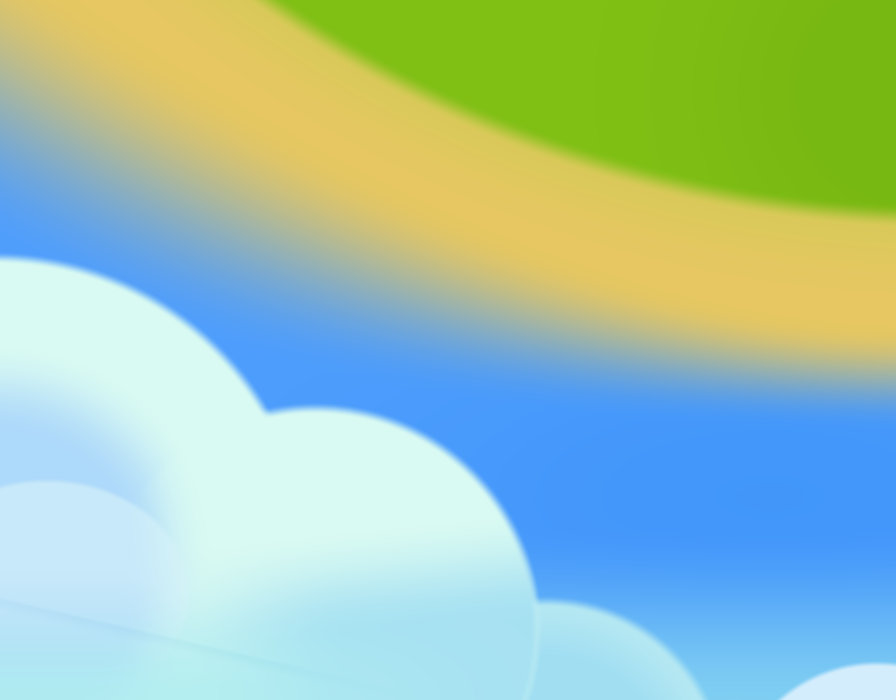
A Shadertoy shader for this background:

```glsl
// Soft clouds under a blue sky, below a curved golden band and a green disc.

const vec3 GREEN      = vec3(0.50, 0.75, 0.08);
const vec3 DEEP_GREEN = vec3(0.47, 0.72, 0.07);
const vec3 GOLD       = vec3(0.90, 0.78, 0.38);
const vec3 LIME_GOLD  = vec3(0.85, 0.79, 0.35);
const vec3 SKY        = vec3(0.31, 0.62, 0.99);
const vec3 DEEP_SKY   = vec3(0.26, 0.59, 0.98);
const vec3 LOW_SKY    = vec3(0.50, 0.81, 0.95);
const vec3 MINT       = vec3(0.85, 0.98, 0.95);
const vec3 CLOUD_BLUE = vec3(0.68, 0.85, 0.98);
const vec3 AQUA       = vec3(0.63, 0.87, 0.95);
const vec3 HAZE       = vec3(0.69, 0.93, 0.94);
const vec3 PALE       = vec3(0.83, 0.93, 0.99);

float circleDistance(vec2 p, vec2 center, float radius) {
    return length(p - center) - radius;
}

// Coverage of a shape, with an edge blurred over +-softness.
float cover(float dist, float softness) {
    return 1.0 - smoothstep(-softness, softness, dist);
}

// Blends a cloud over the base: rim colour outside, shade colour within.
vec3 addCloud(vec3 base, float dist, vec2 depthRange, vec3 rim, vec3 shade,
              float opacity) {
    vec3 body = mix(rim, shade, smoothstep(depthRange.x, depthRange.y, -dist));
    return mix(base, body, opacity * cover(dist, 0.009));
}

vec3 skyColor(vec2 p) {
    float deep = exp(-dot((p - vec2(1.1, 0.29)) * vec2(1.6, 4.0),
                          (p - vec2(1.1, 0.29)) * vec2(1.6, 4.0)));
    vec3 color = mix(SKY, DEEP_SKY, deep);
    return mix(color, LOW_SKY, smoothstep(0.25, -0.02, p.y));
}

// Golden band, wider and hazier on the left, and the green disc above it.
vec3 addArcs(vec3 base, vec2 p) {
    float outer = circleDistance(p, vec2(1.36, 2.957), 2.5);
    float inner = circleDistance(p, vec2(1.355, 2.373), 1.683);
    float blur = mix(0.18, 0.075, smoothstep(0.0, 1.28, p.x));
    vec3 gold = mix(LIME_GOLD, GOLD, smoothstep(0.0, 0.11, inner));
    vec3 green = mix(GREEN, DEEP_GREEN,
                     smoothstep(0.45, 0.1, length(p - vec2(1.3, 0.87))));
    vec3 color = mix(base, gold, cover(outer, blur));
    return mix(color, green, cover(inner, 0.018));
}

vec3 addClouds(vec3 color, vec2 p) {
    // Small distant puffs
    float far = circleDistance(p, vec2(1.05, -0.083), 0.09);
    color = addCloud(color, far, vec2(0.0, 0.1), LOW_SKY, AQUA, 0.8);
    float low = circleDistance(p, vec2(0.78, -0.112), 0.253);
    vec3 lowRim = mix(AQUA, MINT, 0.35);
    color = addCloud(color, low, vec2(0.0, 0.09), lowRim, AQUA, 1.0);

    // Large left and middle mounds; the middle one melts into the left
    float left = circleDistance(p, vec2(-0.008, 0.182), 0.45);
    color = addCloud(color, left, vec2(0.12, 0.25), MINT, CLOUD_BLUE, 1.0);
    float middle = circleDistance(p, vec2(0.45, 0.10), 0.317);
    float melt = smoothstep(0.17, 0.34, p.x);
    color = addCloud(color, middle, vec2(9.0, 10.0), MINT, MINT, melt);

    // Shade and haze rising from the bottom, only over the mounds
    float mounds = cover(min(left, middle), 0.009);
    float slope = p.y + 0.10 * (0.5 - p.x);
    float shade = smoothstep(0.25, 0.09, slope) * smoothstep(0.15, 0.5, p.x);
    color = mix(color, AQUA, 0.9 * shade * mounds);
    float haze = smoothstep(0.17, 0.0, p.y) * smoothstep(0.85, 0.2, p.x);
    color = mix(color, HAZE, 0.85 * haze * mounds);

    // Translucent front puff that dissolves downwards
    vec2 q = (p - vec2(0.067, 0.15)) / vec2(0.203, 0.163);
    float puff = cover(length(q) - 1.0, 0.03) * smoothstep(0.03, 0.2, p.y);
    color = mix(color, mix(PALE, MINT, 0.35), 0.65 * puff);

    // Faint sloping wisp
    float wisp = p.y - (0.145 - 0.23 * p.x);
    float trail = smoothstep(0.02, 0.0, -wisp) * cover(wisp, 0.003);
    color -= vec3(0.035, 0.02, 0.01) * trail * smoothstep(0.6, 0.3, p.x);

    // Pale puff in the right corner
    float corner = circleDistance(p, vec2(1.253, -0.16), 0.212);
    return mix(color, PALE, cover(corner, 0.005));
}

void mainImage(out vec4 fragColor, in vec2 fragCoord) {
    // Height spans 0 to 1; width is fitted to the same composition.
    vec2 p = fragCoord / iResolution.xy * vec2(1.28, 1.0);
    vec3 color = addArcs(skyColor(p), p);
    fragColor = vec4(addClouds(color, p), 1.0);
}
```
